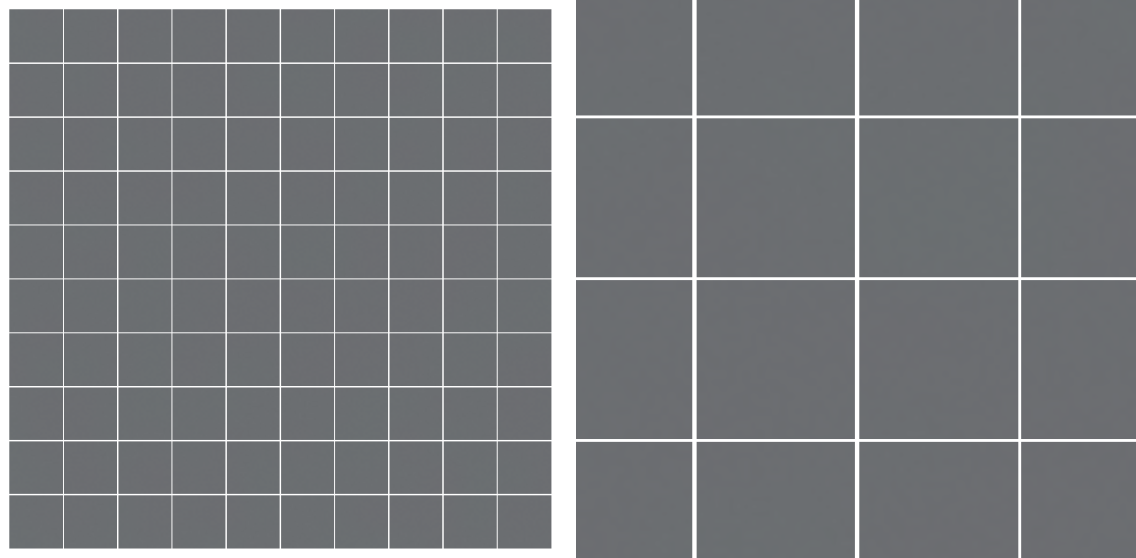
Left: the whole. Right: its middle third, enlarged.
This pattern is drawn by a Shadertoy shader. Its source:

```glsl
const vec3 WHITE = vec3(1.0);
const vec3 SLATE = vec3(0.42, 0.431, 0.443);
const vec2 GRID_MIN = vec2(0.0166, 0.0170);
const vec2 GRID_MAX = vec2(0.9847, 0.9834);
const float CELLS = 10.0;
const float THIN_LINE = 0.0017;
const float THICK_LINE = 0.0026;

float hash(vec2 p) {
    return fract(sin(dot(p, vec2(127.1, 311.7))) * 43758.5453);
}

float valueNoise(vec2 p) {
    vec2 cell = floor(p);
    vec2 f = fract(p);
    f = f * f * (3.0 - 2.0 * f);
    float low = mix(hash(cell), hash(cell + vec2(1.0, 0.0)), f.x);
    float high = mix(hash(cell + vec2(0.0, 1.0)), hash(cell + 1.0), f.x);
    return mix(low, high, f.y);
}

// Fraction of a pixel-wide footprint that lies between two edges
float coverage(float position, float lower, float upper, float pixel) {
    float overlap = min(position + 0.5 * pixel, upper) - max(position - 0.5 * pixel, lower);
    return clamp(overlap / pixel, 0.0, 1.0);
}

float gridLine(float position, float start, float pitch, float index, float width, float pixel) {
    float center = start + index * pitch;
    return coverage(position, center - 0.5 * width, center + 0.5 * width, pixel);
}

// Uneven line weights along each axis
float columnWidth(float index) {
    float thinColumn = min(mod(index, 3.0), abs(index - 1.0));
    return thinColumn < 0.5 ? THIN_LINE : THICK_LINE;
}

float rowWidth(float index) {
    return abs(index - 5.0) < 1.5 ? THIN_LINE : THICK_LINE;
}

// Faint warm and cool drift with a very fine grain
vec3 tileColor(vec2 gridPos) {
    float drift = valueNoise(gridPos * 1.5) - 0.5;
    float grain = valueNoise(gridPos * 22.0) - 0.5;
    return SLATE + drift * vec3(0.006, -0.006, 0.0) + grain * 0.006;
}

void mainImage(out vec4 fragColor, in vec2 fragCoord) {
    vec2 uv = fragCoord / iResolution.xy;
    vec2 pixel = 1.0 / iResolution.xy;
    vec2 pitch = (GRID_MAX - GRID_MIN) / CELLS;
    vec2 gridPos = (uv - GRID_MIN) / pitch;
    vec2 nearest = floor(gridPos + 0.5);

    // Tiled panel inside a white margin
    float panel = coverage(uv.x, GRID_MIN.x, GRID_MAX.x, pixel.x)
                * coverage(uv.y, GRID_MIN.y, GRID_MAX.y, pixel.y);

    // Dividers between cells
    float column = 0.0;
    float row = 0.0;
    if (nearest.x > 0.5 && nearest.x < CELLS - 0.5) {
        column = gridLine(uv.x, GRID_MIN.x, pitch.x, nearest.x, columnWidth(nearest.x), pixel.x);
    }
    if (nearest.y > 0.5 && nearest.y < CELLS - 0.5) {
        row = gridLine(uv.y, GRID_MIN.y, pitch.y, nearest.y, rowWidth(nearest.y), pixel.y);
    }

    float tile = panel * (1.0 - column) * (1.0 - row);
    fragColor = vec4(mix(WHITE, tileColor(gridPos), tile), 1.0);
}
```
